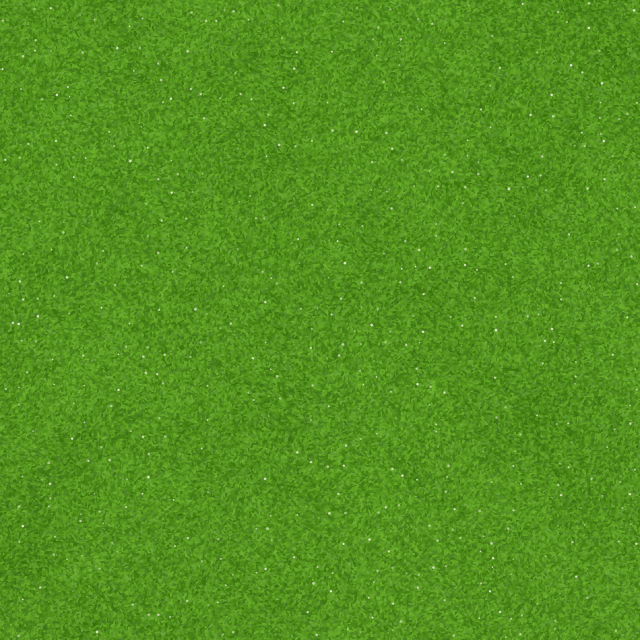
A Shadertoy shader for this texture:

```glsl
// Short mown lawn: fine tangled blades, soft tonal patches and tiny pale flecks.

vec3 hash3(vec2 p) {
    vec3 q = fract(p.xyx * vec3(0.1031, 0.1030, 0.0973));
    q += dot(q, q.yxz + 33.33);
    return fract((q.xxy + q.yzz) * q.zyx);
}

// Layered sines in turning directions give broad, irregular patches.
float patches(vec2 p) {
    float sum = 0.0, frequency = 11.0, weight = 0.34;
    for (int i = 0; i < 14; i++) {
        float angle = 2.4 * float(i) + 0.7;
        vec2 direction = vec2(cos(angle), sin(angle));
        float bend = 1.3 * sin(dot(p, direction.yx) * frequency * 0.6 + angle);
        sum += weight * sin(dot(p, direction) * frequency + bend + angle * 3.1);
        frequency *= 1.23;
        weight *= 0.96;
    }
    return sum;
}

// Smooth cellular noise with stretched cells; returns blade tone and dryness.
vec2 blades(vec2 p, float lean) {
    vec2 cell = floor(p);
    vec2 sum = vec2(0.0);
    float total = 0.0001;
    for (int y = -2; y <= 2; y++) {
        for (int x = -2; x <= 2; x++) {
            vec2 id = cell + vec2(x, y);
            vec3 shape = hash3(id);
            vec3 look = hash3(id + 417.0);
            vec2 offset = p - id - shape.xy;
            float angle = lean + 2.6 * (shape.z - 0.5);
            vec2 axis = vec2(cos(angle), sin(angle));
            float along = 0.65 * dot(offset, axis);
            float across = 1.4 * dot(offset, vec2(-axis.y, axis.x));
            float weight = exp(-6.0 * (along * along + across * across));
            sum += weight * look.xy;
            total += weight;
        }
    }
    return sum / total;
}

// One possible fleck per cell, kept away from the cell border.
float fleck(vec2 p, float pixel) {
    vec2 id = floor(p * 42.0);
    vec3 place = hash3(id + 91.0);
    vec3 look = hash3(id + 733.0);
    vec2 center = (id + 0.15 + 0.7 * place.xy) / 42.0;
    float radius = mix(0.0011, 0.0021, look.x);
    float soft = max(0.7 * pixel, 0.0009);
    float disc = 1.0 - smoothstep(radius - soft, radius + soft, length(p - center));
    return disc * step(place.z, 0.28) * mix(0.45, 1.0, look.y);
}

void mainImage(out vec4 fragColor, in vec2 fragCoord) {
    vec2 p = fragCoord / iResolution.y;
    float pixel = 1.0 / iResolution.y;
    float patchTone = patches(p);

    // Fine blades over slightly larger tufts.
    float lean = 0.5 + 0.9 * sin(p.x * 23.0 + 2.0 * sin(p.y * 17.0)) + 0.5 * patchTone;
    vec2 fine = blades(p * 310.0, lean);
    vec2 tuft = blades(p * 150.0 + 300.0, lean + 0.6);
    float tone = 3.9 * (fine.x - 0.5) + 1.0 * (tuft.x - 0.5) + 0.23 * patchTone;

    // Green ramp, with some blades dry and paler.
    vec3 grass = vec3(0.322, 0.566, 0.106) + tone * vec3(0.044, 0.054, 0.026);
    float dry = smoothstep(0.5, 0.85, fine.y);
    grass += dry * vec3(0.022, 0.002, 0.062);

    // Scattered off-white flecks.
    vec3 color = mix(grass, vec3(0.87, 0.90, 0.80), fleck(p, pixel));
    fragColor = vec4(clamp(color, 0.0, 1.0), 1.0);
}
```
